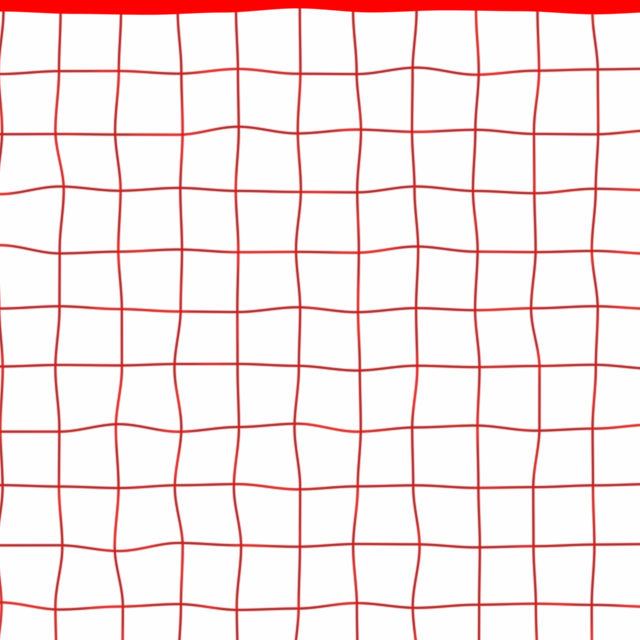
A Shadertoy shader for this pattern:

```glsl
// Hand-drawn red graph grid on white, hanging from a solid red band at the top.
// Each rule is a straight repeat bent by smooth noise along its length, with
// a dark core, a soft red fringe and brighter red where two rules cross.

float hash(vec2 p) {
    return fract(sin(dot(p, vec2(127.1, 311.7))) * 43758.5453);
}

// Smooth 1D noise along a line; each line id has its own sequence
float lineNoise(float t, float id) {
    float i = floor(t);
    float f = smoothstep(0.0, 1.0, t - i);
    return mix(hash(vec2(i, id)), hash(vec2(i + 1.0, id)), f);
}

// Sideways bend of a line, in cells
float wobble(float t, float id) {
    return 0.15 * (lineNoise(t, id) - 0.5);
}

// Soft stroke that fades out at the given half width, never below a pixel
float stroke(float d, float halfWidth, float pixel) {
    return 1.0 - smoothstep(0.0, max(halfWidth, pixel), d);
}

void mainImage(out vec4 fragColor, in vec2 fragCoord) {
    vec2 uv = fragCoord / iResolution.xy;
    float pixel = 1.0 / iResolution.y;
    float cell = 0.0929;

    // Cell coordinates, counted right from the left edge and down from the band
    vec2 grid = vec2(uv.x, 1.0 - uv.y - 0.0182) / cell;
    vec2 line = round(grid);
    vec2 id = line + vec2(20.0, 60.0);

    // Distance to the nearest vertical (x) and horizontal (y) rule
    vec2 bend = vec2(wobble(grid.y, id.x), wobble(grid.x, id.y));
    vec2 dist = abs(grid - line - bend) * cell;
    if (line.y < 0.5) dist.y = 1.0;

    // Red fringe and dark core
    vec2 fringe = vec2(stroke(dist.x, 0.0042, pixel), stroke(dist.y, 0.0042, pixel));
    vec2 core = vec2(stroke(dist.x, 0.0026, pixel), stroke(dist.y, 0.0026, pixel));
    vec3 color = mix(vec3(1.0, 0.995, 0.995), vec3(0.99, 0.32, 0.32), max(fringe.x, fringe.y));

    // Ink drifts between maroon and red along each rule
    float along = dist.x < dist.y ? lineNoise(grid.y * 1.7, id.x + 90.0)
                                  : lineNoise(grid.x * 1.7, id.y + 90.0);
    vec3 ink = mix(vec3(0.60, 0.23, 0.23), vec3(0.82, 0.24, 0.22), smoothstep(0.5, 1.0, along));
    color = mix(color, ink, max(core.x, core.y));

    // Crossings
    color = mix(color, vec3(0.85, 0.10, 0.09), fringe.x * fringe.y);

    // Top band with a wavy lower edge
    float edge = (grid.y - wobble(grid.x * 0.8, 60.0)) * cell;
    color = mix(color, vec3(1.0, 0.0, 0.0), 1.0 - smoothstep(-pixel, pixel, edge));

    fragColor = vec4(color, 1.0);
}
```
